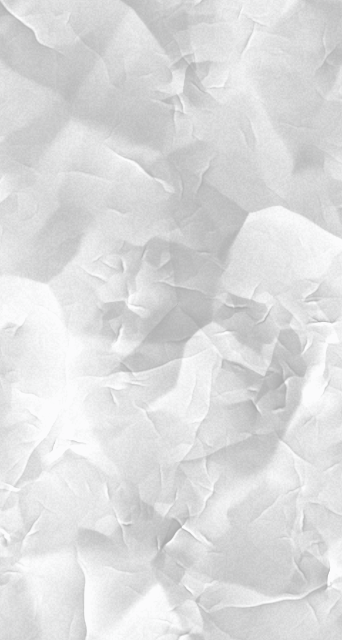
Reproduce this texture procedurally as a Shadertoy shader.

```glsl
const float BASE_TONE = 0.864;
const float TONE_RANGE = 0.21;
const float FACET_SCALE = 3.3;
const float FACET_DEPTH = 0.135;
const float DENT_SCALE = 7.5;
const float DENT_DEPTH = 0.085;
const float CRUMPLE_SCALE = 18.0;
const float CRUMPLE_DEPTH = 0.065;
const float FOLD_SCALE = 2.8;
const float FOLD_DEPTH = 0.115;
const float KINK_SCALE = 7.5;
const float KINK_DEPTH = 0.21;
const float NICK_SCALE = 15.0;
const float NICK_DEPTH = 0.15;
const float CREASE_EDGE = 0.0032;
const float GRAIN_SCALE = 240.0;
const float GRAIN_DEPTH = 0.048;
const float LIGHT_ANGLE = 2.2;
const vec2 UPPER_TIP = vec2(0.51, 0.97);
const vec2 LOWER_TIP = vec2(0.51, 0.50);
const vec2 GLOW_CENTER = vec2(0.2, 0.62);
const vec3 PAPER_TINT = vec3(0.998, 1.0, 1.002);

vec3 hash3(vec2 p) {
    vec3 q = fract(p.xyx * vec3(0.1031, 0.1030, 0.0973));
    q += dot(q, q.yxz + 33.33);
    return fract((q.xxy + q.yzz) * q.zyx);
}

mat2 rotation(float a) {
    float c = cos(a), s = sin(a);
    return mat2(c, s, -s, c);
}

float valueNoise(vec2 p) {
    vec2 i = floor(p), f = fract(p);
    f = f * f * (3.0 - 2.0 * f);
    vec2 e = vec2(0.0, 1.0);
    return mix(mix(hash3(i).x, hash3(i + e.yx).x, f.x),
               mix(hash3(i + e.xy).x, hash3(i + e.yy).x, f.x), f.y);
}

// Layered sines roughen the straight cell borders
vec2 warp(vec2 p) {
    p += 0.014 * sin(5.3 * p.yx + 1.4 * sin(4.1 * p + 0.7) + vec2(0.4, 2.1));
    p += 0.005 * sin(21.0 * p.yx + 1.7 * sin(13.0 * p) + vec2(1.9, 0.3));
    return p + 0.0022 * sin(67.0 * p.yx + 2.0 * sin(41.0 * p));
}

// Tilted cells: soft slopes inside, borders from blurred to crisp
float facets(vec2 p, float sharpness, float seed) {
    vec2 cell = floor(p);
    float sum = 0.0, total = 0.0;
    for (int y = -1; y <= 1; y++)
    for (int x = -1; x <= 1; x++) {
        vec2 id = cell + vec2(x, y);
        vec3 h = hash3(id + seed);
        vec2 r = p - id - h.xy;
        float angle = LIGHT_ANGLE + 3.0 * (h.z - 0.5);
        float tilt = fract(h.z * 17.0 + h.x * 5.0) - 0.5;
        float weight = exp(-sharpness * dot(r, r));
        sum += weight * (1.1 * dot(r, vec2(cos(angle), sin(angle))) + 0.8 * tilt);
        total += weight;
    }
    return sum / max(total, 1e-36);
}

// Scattered tapered creases: lit side, shaded side, dark groove, bright rim
float creases(vec2 p, float scale, float spread, float seed) {
    p *= scale;
    vec2 cell = floor(p);
    float edge = CREASE_EDGE * scale, sum = 0.0;
    for (int y = -1; y <= 1; y++)
    for (int x = -1; x <= 1; x++) {
        vec2 id = cell + vec2(x, y);
        vec3 h = hash3(id + seed);
        vec3 k = hash3(id + seed + 71.0);
        vec2 q = rotation(6.283 * h.z) * (p - id - h.xy);
        q.y += 0.5 * (k.x - 0.5) * q.x * q.x + 0.012 * sin(17.0 * q.x + 6.0 * k.y);
        float taper = 1.0 - smoothstep(0.05, mix(0.35, 0.9, k.y), abs(q.x));
        taper *= 1.0 - smoothstep(0.4, 0.95, length(q));
        float side = 2.0 * smoothstep(-edge, edge, q.y) - 1.0;
        float slope = side * exp(-abs(q.y) / (spread * (0.4 + k.x)));
        float groove = exp(-q.y * q.y / (edge * edge));
        float rim = q.y / edge - 1.8;
        sum += (slope - 0.6 * groove + 0.5 * exp(-rim * rim)) * taper * (0.12 + k.z * k.z);
    }
    return sum;
}

// Shadow fanning out of a tip; the sign of the fan picks its side
float wedge(vec2 p, vec2 tip, float direction, float fan, float reach) {
    vec2 q = rotation(-direction) * (p - tip);
    float r = length(q);
    float a = atan(q.y, q.x) * sign(fan);
    float shadow = smoothstep(-0.004, 0.004, a * r) * exp(-max(a, 0.0) / abs(fan));
    return shadow * (1.0 - smoothstep(0.25 * reach, reach, r));
}

void mainImage(out vec4 fragColor, in vec2 fragCoord) {
    vec2 p = fragCoord / iResolution.x;
    float height = fragCoord.y / iResolution.y;
    vec2 w = warp(p);
    vec2 turned = rotation(0.55) * w;

    // Broad light across the sheet
    float tone = BASE_TONE + 0.015 - 0.05 * smoothstep(0.5, 1.0, height);
    tone += 0.045 * exp(-9.0 * dot(p - GLOW_CENTER, p - GLOW_CENTER));
    tone += 0.012 * sin(4.0 * p.x + 2.5 * sin(3.0 * p.y));

    // Large facets, dents and patches of fine crumple
    float crispness = 0.5 + 0.5 * sin(7.0 * p.x + 3.0 * sin(5.0 * p.y + 1.0));
    float rumple = smoothstep(0.25, 0.75, valueNoise(p * 5.5 + 3.0));
    tone += FACET_DEPTH * facets(turned * FACET_SCALE, mix(13.0, 70.0, crispness), 13.0);
    tone += DENT_DEPTH * mix(0.4, 1.1, rumple)
          * facets(turned.yx * DENT_SCALE, mix(12.0, 55.0, rumple), 41.0);
    tone += CRUMPLE_DEPTH * mix(0.15, 1.0, rumple * rumple)
          * facets(w * CRUMPLE_SCALE, 22.0, 87.0);

    // Long folds, clustered kinks and short nicks
    tone += FOLD_DEPTH * creases(w, FOLD_SCALE, 0.13, 5.0);
    tone += KINK_DEPTH * mix(0.2, 1.0, rumple) * creases(turned, KINK_SCALE, 0.10, 29.0);
    tone += NICK_DEPTH * mix(0.1, 1.0, rumple) * creases(turned.yx, NICK_SCALE, 0.10, 53.0);

    // Folds meeting at two pinched points on the centre line
    tone -= 0.11 * wedge(w, UPPER_TIP, -2.39, 0.40, 0.42);
    tone -= 0.09 * wedge(w, UPPER_TIP, -0.87, 0.35, 0.42);
    tone -= 0.07 * wedge(w, UPPER_TIP, 1.57, -0.35, 0.36);
    tone -= 0.11 * wedge(w, LOWER_TIP, 0.35, -0.30, 0.50);

    // Paper grain and soft tone limits
    tone += GRAIN_DEPTH * (valueNoise(p * GRAIN_SCALE) - 0.5);
    tone = BASE_TONE + TONE_RANGE * tanh((tone - BASE_TONE) / TONE_RANGE);
    fragColor = vec4(min(tone, 0.985) * PAPER_TINT, 1.0);
}
```
